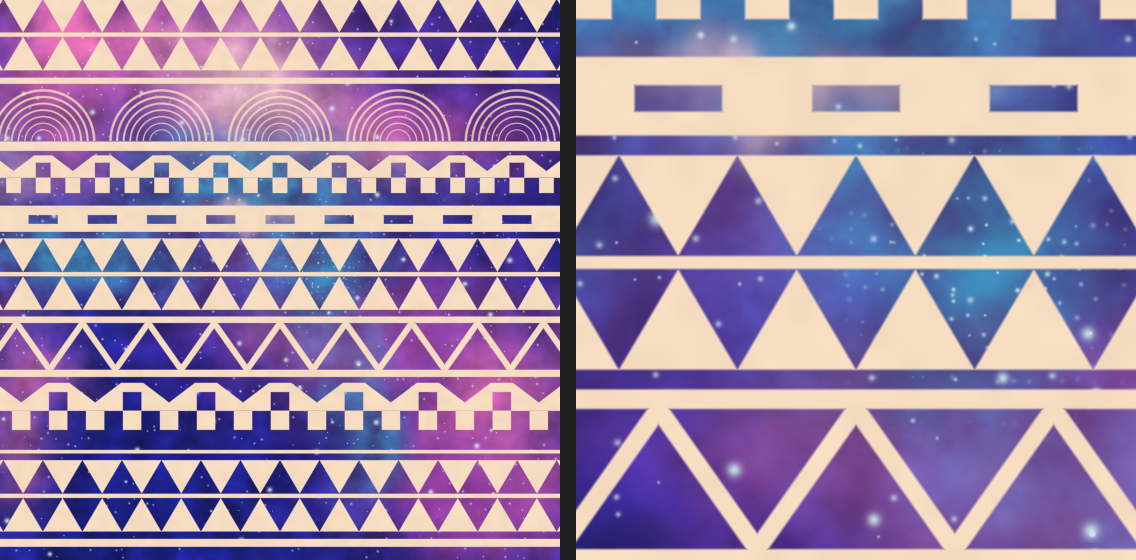
Left, the full canvas; right, a detail of the centre.
Give the GLSL for this pattern, as a WebGL 2 fragment shader.

```glsl
#version 300 es
precision highp float;
// Cream tribal bands of triangles, arches, steps and zigzags over a starry nebula.
uniform vec2 u_resolution;
out vec4 fragColor;

const float GRID = 768.0;   // design units across the canvas, y runs downward
const float AXIS = 384.0;   // every band mirrors about this x
const vec3 CREAM = vec3(0.965, 0.865, 0.755);
const vec3 NAVY = vec3(0.07, 0.09, 0.46);
const vec3 PURPLE = vec3(0.52, 0.20, 0.58);
const vec3 PINK = vec3(0.84, 0.40, 0.64);
const vec3 TEAL = vec3(0.18, 0.52, 0.66);
const vec3 HAZE = vec3(0.86, 0.70, 0.73);

float hash(vec2 p) {
  vec3 q = fract(vec3(p.xyx) * 0.1031);
  q += dot(q, q.yzx + 33.33);
  return fract((q.x + q.y) * q.z);
}

float noise(vec2 p) {
  vec2 i = floor(p), f = fract(p);
  f = f * f * (3.0 - 2.0 * f);
  return mix(mix(hash(i), hash(i + vec2(1, 0)), f.x),
             mix(hash(i + vec2(0, 1)), hash(i + vec2(1, 1)), f.x), f.y);
}

float fbm(vec2 p) {
  float sum = 0.0, amp = 0.5;
  for (int i = 0; i < 5; i++) {
    sum += amp * noise(p);
    p = mat2(1.6, 1.2, -1.2, 1.6) * p + 7.3;
    amp *= 0.5;
  }
  return sum;
}

// Distance from the nearest repeat centre, folded to be symmetric
float fold(float x, float period) {
  return abs(mod(x - AXIS + 0.5 * period, period) - 0.5 * period);
}

float bar(float y, float top, float bottom) {
  return max(top - y, y - bottom);
}

// Two rows of cream triangles leaving diamonds, split by a thin line
float diamonds(vec2 p, float middle) {
  float a = abs(p.y - middle);
  float gap = 27.1 * (49.0 - a) / 46.0;
  return max(min(0.86 * (gap - fold(p.x, 54.2)), a - 3.0), a - 49.0);
}

// Concentric half rings standing on a base line
float arches(vec2 p, float base) {
  float r = length(vec2(fold(p.x, 162.4), p.y - base));
  float d = 1e3;
  for (int i = 0; i < 7; i++) {
    float k = float(i);
    d = min(d, abs(r - 70.0 + 9.0 * k) - mix(1.7, 0.65, k / 6.0));
  }
  return max(d, p.y - base);
}

// Sloped roofs with a square window over a row of square teeth
float steps(vec2 p, float top, float period) {
  float q = 0.25 * period;
  float x = fold(p.x, period) / q, v = (p.y - top) / q;
  float roof = max(bar(v, 0.0, 1.52), 0.6 * (x - 0.6 - 1.32 * v));
  float window = max(x - 0.5, bar(v, 0.5, 1.52));
  float teeth = max(bar(v, 1.5, 2.55), 0.5 - abs(x - 1.0));
  return q * min(max(roof, -window), teeth);
}

float dashes(vec2 p, float top) {
  float slot = max(fold(p.x, 81.2) - 20.0, bar(p.y, top + 13.0, top + 25.0));
  return max(bar(p.y, top, top + 36.0), -slot);
}

float zigzag(vec2 p, float top, float height) {
  float x = fold(p.x, 90.3);
  float d = 0.82 * abs(x - 45.15 * (p.y - top) / height) - 4.2;
  return max(d, bar(p.y, top - 4.0, top + height + 4.0));
}

float glow(vec2 p, vec2 centre, vec2 size) {
  vec2 d = (p - centre) / size;
  return exp(-dot(d, d));
}

// Cloud colours laid over navy, with their borders warped by noise
vec3 nebula(vec2 p) {
  vec2 c = p + 0.20 * (vec2(fbm(p * 6.0), fbm(p * 6.0 + 19.0)) - 0.48);
  float cloud = fbm(p * 9.0 + 4.0), fine = fbm(p * 24.0);
  float violet = glow(c, vec2(0.28, 0.12), vec2(0.48, 0.20))
    + glow(c, vec2(0.72, 0.63), vec2(0.34, 0.13)) + glow(c, vec2(0.86, 0.86), vec2(0.25, 0.14))
    + 0.7 * glow(c, vec2(0.8, 0.24), vec2(0.26, 0.12)) + 0.6 * glow(c, vec2(0.3, 0.45), vec2(0.35, 0.08));
  float rose = glow(c, vec2(0.17, 0.10), vec2(0.28, 0.14)) + 0.9 * glow(c, vec2(0.04, 0.70), vec2(0.07, 0.15))
    + 0.8 * glow(c, vec2(0.70, 0.24), vec2(0.13, 0.08)) + 0.7 * glow(c, vec2(0.93, 0.72), vec2(0.15, 0.16))
    + 0.6 * glow(c, vec2(0.52, 0.60), vec2(0.12, 0.06));
  float aqua = glow(c, vec2(0.50, 0.32), vec2(0.24, 0.09)) + glow(c, vec2(0.14, 0.46), vec2(0.17, 0.07))
    + glow(c, vec2(0.58, 0.50), vec2(0.12, 0.09)) + 0.9 * glow(c, vec2(0.64, 0.75), vec2(0.07, 0.12));
  float pale = glow(c, vec2(0.46, 0.15), vec2(0.15, 0.10)) + 0.9 * glow(c, vec2(0.48, 0.39), vec2(0.12, 0.025))
    + 0.6 * glow(c, vec2(0.03, 0.30), vec2(0.09, 0.06));
  vec3 col = NAVY * (0.7 + 0.65 * fine);
  col = mix(col, PURPLE, clamp(violet * (0.4 + cloud), 0.0, 0.92));
  col = mix(col, PINK, clamp(rose * (0.25 + 1.1 * cloud), 0.0, 0.95));
  col = mix(col, TEAL, clamp(aqua * (0.2 + 1.1 * fine), 0.0, 0.85));
  col = mix(col, HAZE, clamp(pale * (0.15 + 1.2 * cloud), 0.0, 0.85));
  return col * (0.76 + 0.5 * fine) + 0.03;
}

// One jittered star per cell, most of them hidden
float stars(vec2 p, float cells, float density) {
  vec2 id = floor(p * cells);
  vec2 jitter = 0.25 + 0.5 * vec2(hash(id + 3.0), hash(id + 41.0));
  float radius = mix(0.07, 0.19, hash(id + 77.0));
  float d = length(fract(p * cells) - jitter);
  return step(hash(id), density) * exp(-d * d / (radius * radius));
}

void main() {
  vec2 uv = gl_FragCoord.xy / u_resolution;
  uv.y = 1.0 - uv.y;
  vec2 p = uv * GRID;

  // Patterned bands
  float d = min(diamonds(p, 47.5), min(diamonds(p, 376.0), diamonds(p, 680.0)));
  d = min(d, min(steps(p, 213.0, 81.2), steps(p, 525.0, 101.4)));
  d = min(d, min(dashes(p, 282.0), zigzag(p, 443.0, 64.0)));
  // Plain dividing lines
  d = min(d, min(bar(p.y, 106.5, 115.0), bar(p.y, 194.0, 207.0)));
  d = min(d, min(bar(p.y, 434.0, 443.0), bar(p.y, 507.0, 517.0)));
  d = min(d, min(bar(p.y, 617.0, 622.0), bar(p.y, 739.0, 750.0)));

  float soft = max(0.8 * GRID / u_resolution.y, 0.9);
  float ink = smoothstep(soft, -soft, d);
  float rings = 0.82 * smoothstep(soft, -soft, arches(p, 194.0));

  // Night sky with small and large stars
  vec3 col = nebula(uv);
  float sparkle = 0.65 * stars(uv, 85.0, 0.10) + 0.9 * stars(uv + 0.37, 38.0, 0.06);
  sparkle += stars(uv, 110.0, 0.4) * glow(uv, vec2(0.58, 0.49), vec2(0.07, 0.06));
  col = mix(col, vec3(0.80, 0.90, 0.92), clamp(sparkle, 0.0, 1.0));

  vec3 paper = CREAM * (0.985 + 0.03 * noise(uv * 60.0));
  fragColor = vec4(mix(col, paper, max(ink, rings)), 1.0);
}
```
